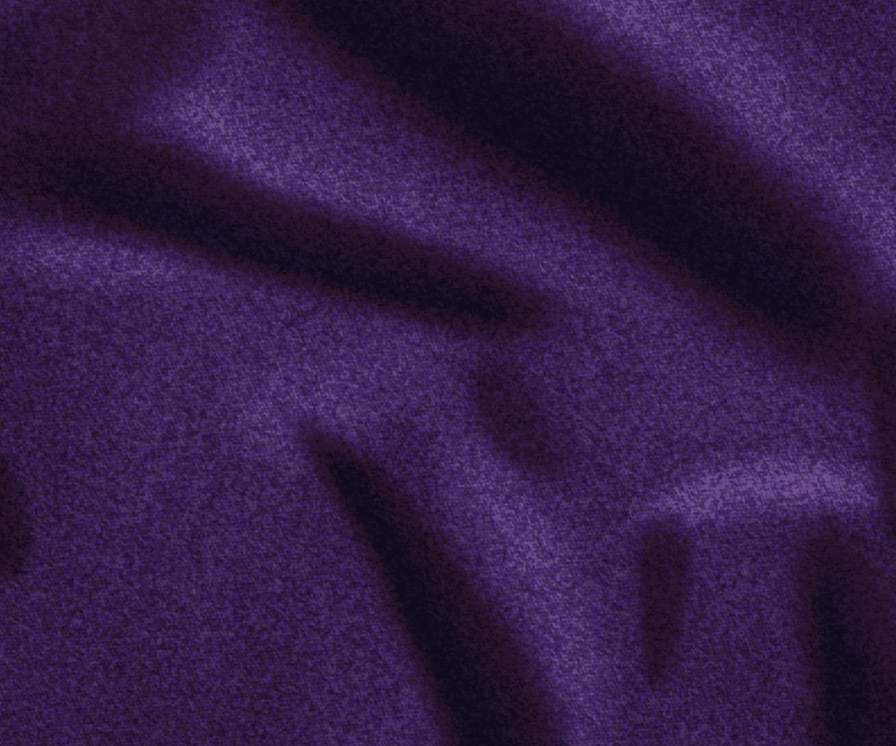
Give the GLSL for this texture, as a WebGL 2 fragment shader.

```glsl
#version 300 es
precision highp float;

uniform vec2 u_resolution;
out vec4 fragColor;

const int SHADOWS = 9;
const int LIGHTS = 7;

// Fold axes: centre x, centre y, angle, half length
const vec4 shadowAxis[SHADOWS] = vec4[](
  vec4(0.75, 0.82, -0.60, 0.55), vec4(0.39, 0.665, -0.29, 0.39),
  vec4(0.54, 0.17, -1.10, 0.32), vec4(1.16, 0.05, -1.35, 0.27),
  vec4(0.88, 0.20, -1.62, 0.12), vec4(0.70, 0.45, -1.00, 0.09),
  vec4(0.00, 0.31, -1.20, 0.09), vec4(0.09, 0.90, 0.70, 0.24),
  vec4(1.21, 0.43, -1.50, 0.17));
// Fold profiles: half width, bend, strength, widening along the axis
const vec4 shadowForm[SHADOWS] = vec4[](
  vec4(0.118, 0.02, 0.90, 0.05), vec4(0.070, 0.015, 0.86, -0.30),
  vec4(0.068, 0.06, 0.90, 0.45), vec4(0.095, 0.02, 0.86, 0.35),
  vec4(0.042, 0.0, 0.62, -0.35), vec4(0.040, -0.01, 0.50, 0.0),
  vec4(0.045, 0.0, 0.78, 0.0), vec4(0.125, 0.0, 0.52, 0.0),
  vec4(0.050, 0.0, 0.58, 0.0));

const vec4 lightAxis[LIGHTS] = vec4[](
  vec4(0.10, 0.645, -0.15, 0.18), vec4(1.04, 0.33, 0.12, 0.20),
  vec4(0.47, 0.75, -0.42, 0.36), vec4(0.97, 0.86, -0.66, 0.40),
  vec4(0.68, 0.22, -1.22, 0.30), vec4(0.47, 0.49, 0.45, 0.17),
  vec4(1.17, 0.18, -0.90, 0.11));
const vec3 lightForm[LIGHTS] = vec3[](
  vec3(0.040, 0.0, 0.26), vec3(0.040, 0.02, 0.42),
  vec3(0.070, 0.0, 0.22), vec3(0.085, 0.03, 0.33),
  vec3(0.055, 0.04, 0.26), vec3(0.075, 0.0, 0.26),
  vec3(0.050, 0.0, 0.34));

float hash(vec2 cell) {
  vec3 h = fract(vec3(cell.xyx) * vec3(0.1031, 0.1030, 0.0973));
  h += dot(h, h.yzx + 33.33);
  return fract((h.x + h.y) * h.z);
}

float noise(vec2 p) {
  vec2 cell = floor(p);
  vec2 f = fract(p);
  f = f * f * (3.0 - 2.0 * f);
  float low = mix(hash(cell), hash(cell + vec2(1.0, 0.0)), f.x);
  float high = mix(hash(cell + vec2(0.0, 1.0)), hash(cell + 1.0), f.x);
  return mix(low, high, f.y);
}

vec2 rotate(vec2 p, float angle) {
  float c = cos(angle);
  float s = sin(angle);
  return vec2(c * p.x + s * p.y, c * p.y - s * p.x);
}

// Position in a bent fold: x along the axis, y across it, both scaled to 1
vec2 foldSpace(vec2 p, vec4 axis, float width, float bend, float widening) {
  vec2 q = rotate(p - axis.xy, axis.z);
  float along = q.x / axis.w;
  float halfWidth = width * (1.0 + widening * clamp(along, -1.0, 1.0));
  return vec2(along, (q.y - bend * (1.0 - along * along)) / halfWidth);
}

float foldMask(vec2 q, float inner, float outer) {
  return 1.0 - smoothstep(inner, outer, length(vec2(q.x * q.x, q.y)));
}

// Short threads on a slanted weave, roughened by fine pile
float weave(vec2 p) {
  vec2 q = rotate(p, -0.55) + 0.004 * noise(p * 35.0);
  float threads = sin(q.x * 760.0) * sin(q.y * 1050.0);
  float slubs = noise(q * vec2(165.0, 250.0)) - 0.5;
  float pile = noise(p * 330.0 + 17.0) - 0.5;
  return 0.15 * threads + 0.72 * slubs + 0.75 * pile;
}

vec3 velvet(float tone) {
  vec3 color = mix(vec3(0.06, 0.04, 0.11), vec3(0.14, 0.08, 0.19), smoothstep(0.0, 0.25, tone));
  color = mix(color, vec3(0.20, 0.11, 0.29), smoothstep(0.22, 0.50, tone));
  color = mix(color, vec3(0.265, 0.165, 0.39), smoothstep(0.45, 0.75, tone));
  return mix(color, vec3(0.41, 0.295, 0.55), smoothstep(0.70, 1.08, tone));
}

void main() {
  vec2 p = gl_FragCoord.xy / u_resolution.y;
  vec2 drift = vec2(noise(p * 5.0), noise(p * 5.0 + 40.0)) - 0.5;
  vec2 cloth = p + 0.04 * drift;

  // Broad uneven light, then raised ridges
  float tone = 0.54 + 0.20 * (noise(p * 3.5 + 8.0) - 0.5) + 0.10 * (noise(p * 11.0) - 0.5);
  for (int i = 0; i < LIGHTS; i++) {
    vec2 q = foldSpace(cloth, lightAxis[i], lightForm[i].x, lightForm[i].y, 0.0);
    tone += lightForm[i].z * foldMask(q, 0.0, 1.5);
  }

  // Hollows, deepest along their lower side
  float lit = 1.0;
  for (int i = 0; i < SHADOWS; i++) {
    vec4 form = shadowForm[i];
    vec2 q = foldSpace(cloth, shadowAxis[i], form.x, form.y, form.w);
    float depth = form.z * (1.0 - 0.18 * smoothstep(-0.4, 0.6, q.y));
    lit *= 1.0 - depth * foldMask(q, 0.5, 1.3);
  }

  tone = tone * lit + weave(p) * mix(0.13, 0.47, lit);
  vec3 color = velvet(tone);

  // Reddish bounce in half shade, dusty tint on lit fibres
  float halfShade = smoothstep(0.1, 0.3, lit) * (1.0 - smoothstep(0.35, 0.7, lit));
  color += halfShade * vec3(0.015, 0.0, -0.012);
  float dust = noise(p * 210.0 + 71.0) - 0.5;
  color += lit * dust * vec3(0.035, 0.035, -0.02);
  fragColor = vec4(color, 1.0);
}
```
